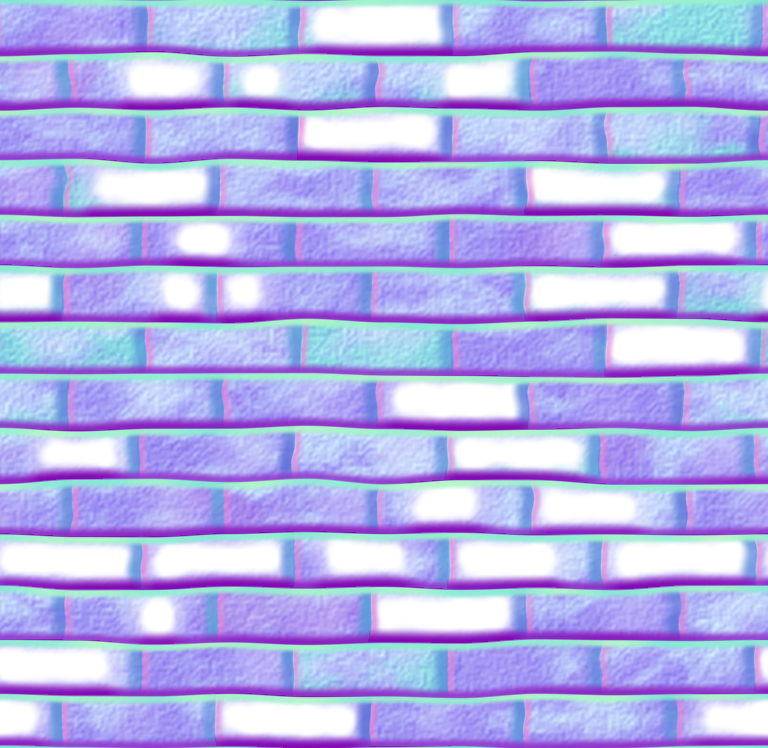
Give the GLSL for this texture map, as a Shadertoy shader.

```glsl
// Overexposed relief map of a brick wall: 5 bricks across, 14 courses down.
// Each brick gets a hashed bulge that burns out to white, coloured bevels
// (green top, violet bottom, pink left, blue right), smears and fine grain.

const vec2 GRID = vec2(5.0, 14.0);

float hash(vec2 p) {
    return fract(sin(dot(p, vec2(127.1, 311.7))) * 43758.5453);
}

// Value noise that wraps after a whole number of lattice cells
float noise(vec2 p, vec2 period) {
    vec2 i = floor(p), f = fract(p);
    f = f * f * (3.0 - 2.0 * f);
    vec2 a = mod(i, period), b = mod(i + 1.0, period);
    return mix(mix(hash(a), hash(vec2(b.x, a.y)), f.x),
               mix(hash(vec2(a.x, b.y)), hash(b), f.x), f.y);
}

float wallNoise(vec2 p, vec2 scale) {
    return noise(p * scale, GRID * scale);
}

float fbm(vec2 p, vec2 scale) {
    float sum = 0.0, gain = 0.55;
    for (int i = 0; i < 3; i++) {
        sum += gain * wallNoise(p, scale);
        scale *= 2.0;
        gain *= 0.5;
    }
    return sum;
}

float roundedBox(vec2 p, vec2 halfSize, float radius) {
    vec2 d = abs(p) - halfSize + radius;
    return length(max(d, 0.0)) + min(max(d.x, d.y), 0.0) - radius;
}

// Fine pitted surface, used as a height field
float grainHeight(vec2 p) {
    return wallNoise(p, vec2(40.0, 14.0)) + 0.6 * wallNoise(p, vec2(22.0, 7.0));
}

void mainImage(out vec4 fragColor, in vec2 fragCoord) {
    vec2 p = fragCoord / iResolution.xy * GRID;

    // Slightly uneven courses in running bond
    vec2 wall = p;
    wall.y += 0.12 * (wallNoise(p, vec2(2.0, 1.0)) - 0.5);
    wall.x += 0.03 * (wallNoise(p, vec2(4.0, 3.0)) - 0.5);
    float course = mod(floor(wall.y), GRID.y);
    wall.x -= mix(0.42, 0.92, mod(course, 2.0)) + 0.07 * (hash(vec2(course, 3.7)) - 0.5);
    vec2 id = vec2(mod(floor(wall.x), GRID.x), course);
    vec2 f = fract(wall);

    float kind = hash(id + 11.3);
    float place = hash(id + 27.9);
    float tint = hash(id + 42.1);

    // Smeared brick face
    vec2 warped = p + vec2(0.2, 0.7) * (fbm(p, vec2(3.0, 1.0)) - 0.5);
    float smear = fbm(warped, vec2(3.0, 2.0));
    float cloud = fbm(warped + 2.5, vec2(2.0, 1.0));
    float light = smoothstep(0.2, 0.8, smear + 0.35 * (tint - 0.5) + 0.25 * (f.y - 0.5));
    vec3 col = mix(vec3(0.62, 0.57, 0.95), vec3(0.75, 0.83, 0.98), light);
    float violet = smoothstep(0.5, 0.8, cloud) * smoothstep(0.3, 0.8, place);
    col = mix(col, vec3(0.66, 0.48, 0.91), 0.6 * violet);
    float mint = step(0.8, tint) * smoothstep(0.3, 0.65, cloud + 0.3 * (0.5 - f.y));
    col = mix(col, vec3(0.48, 0.88, 0.87), 0.75 * mint);

    // Fine grain lit from the upper left
    vec2 toLight = vec2(-0.013, 0.035);
    float grain = grainHeight(p) - grainHeight(p + toLight);
    col += grain * vec3(0.11, 0.15, 0.04);

    // Burnt-out bulge: whole brick, one end, or a small spot
    float strong = step(0.58, kind);
    float halfLength = mix(0.3, 1.28, smoothstep(0.56, 0.9, kind));
    float centre = 0.5 + (place - 0.5) * (1.0 - halfLength / 1.4) * 0.9;
    vec2 q = (f - vec2(centre, 0.53)) * vec2(2.88, 1.0);
    float ragged = 0.28 * (fbm(p, vec2(4.0, 2.0)) - 0.5);
    float d = roundedBox(q, vec2(halfLength, 0.33), 0.3) + ragged;
    float core = strong * smoothstep(0.08, -0.15, d);
    float halo = smoothstep(0.55, -0.15, d) * mix(0.3 * place, 0.62, strong);
    col = mix(col, vec3(0.93, 0.91, 1.0), halo);
    col = mix(col, vec3(1.0), core);

    // Upright joints: blue right end, pink left end
    float soft = 0.65 + 0.35 * wallNoise(p, vec2(5.0, 3.0));
    float blue = max(smoothstep(0.89, 0.975, f.x), smoothstep(0.018, 0.004, f.x));
    float pink = smoothstep(0.008, 0.024, f.x) * smoothstep(0.075, 0.028, f.x);
    vec3 blueEdge = mix(vec3(0.36, 0.38, 0.84), vec3(0.35, 0.72, 0.86), cloud);
    col = mix(col, blueEdge, blue * soft * 0.9);
    col = mix(col, vec3(0.91, 0.53, 0.84), pink * soft * 0.75);

    // Green upper bevel with a pale fringe below it
    float top = smoothstep(0.8, 0.92, f.y + 0.05 * (smear - 0.5));
    vec3 green = mix(vec3(0.51, 0.92, 0.83), vec3(0.70, 0.98, 0.77), wallNoise(p, vec2(3.0, 1.0)));
    col = mix(col, green, top * (0.75 + 0.2 * soft));

    // Violet lower bevel, deeper beneath a bulge
    float reach = strong * smoothstep(0.4, -0.2, abs(q.x) - halfLength);
    float depth = clamp(0.25 + 0.55 * wallNoise(p, vec2(1.0)) + 0.5 * reach, 0.0, 1.0);
    float shade = smoothstep(0.13 + 0.15 * depth, 0.03, f.y);
    float seam = smoothstep(0.965, 1.0, f.y);
    vec3 purple = mix(vec3(0.60, 0.31, 0.86), vec3(0.51, 0.03, 0.70), depth);
    col = mix(col, purple, max(shade, seam) * (0.78 + 0.2 * depth));

    fragColor = vec4(clamp(col, 0.0, 1.0), 1.0);
}
```
